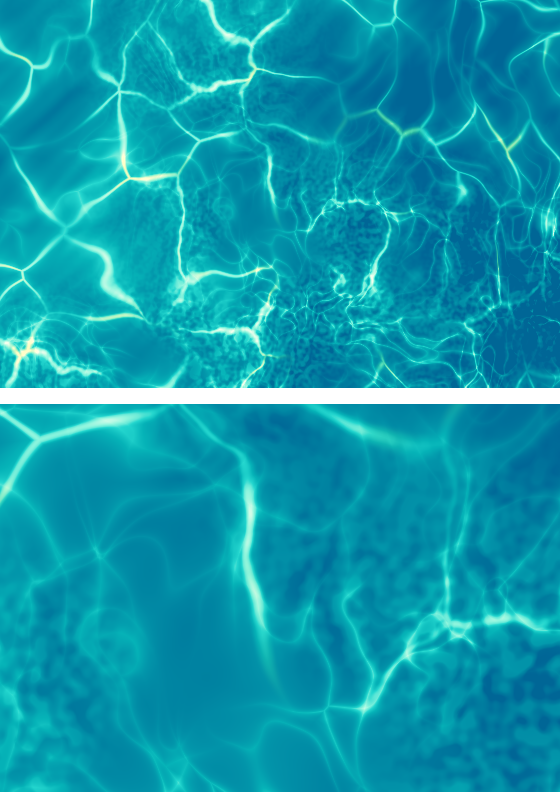
Top, the full canvas; bottom, a detail of the centre.
Reproduce this texture procedurally as a WebGL 2 fragment shader.

```glsl
#version 300 es
precision highp float;

#define CELLS 4.7          // caustic cells per canvas height
#define WARP 0.09          // bending of the bright lines
#define LINE_WIDTH 0.055   // widest line core, in cells
#define LINE_GAIN 2.1
#define GLOW_GAIN 2.2
#define GLOW_FALLOFF 8.0
#define FILAMENT_GAIN 3.0
#define RIPPLE_GAIN 0.9
#define STREAK_GAIN 0.6
#define SHALLOW 1.35       // base tone on the left
#define DEEP 0.0           // base tone on the right
#define GLINT vec2(0.98, 0.43)

uniform vec2 u_resolution;
out vec4 fragColor;

const vec3 WATER[7] = vec3[7](
    vec3(0.00, 0.40, 0.59), vec3(0.00, 0.51, 0.63), vec3(0.01, 0.59, 0.67),
    vec3(0.02, 0.70, 0.72), vec3(0.14, 0.84, 0.81), vec3(0.56, 0.96, 0.87),
    vec3(0.95, 1.00, 0.93));

vec2 hash2(vec2 c) {
    vec3 s = fract(c.xyx * vec3(0.1031, 0.1030, 0.0973));
    s += dot(s, s.yzx + 33.33);
    return fract((s.xx + s.yz) * s.zy);
}

float cornerSlope(vec2 cell, vec2 corner, vec2 f) {
    float a = 6.2832 * hash2(cell + corner).x;
    return dot(vec2(cos(a), sin(a)), f - corner);
}

// Gradient noise, roughly -1 to 1
float noise(vec2 p) {
    vec2 i = floor(p), f = p - i;
    vec2 u = f * f * f * (f * (f * 6.0 - 15.0) + 10.0);
    float low = mix(cornerSlope(i, vec2(0, 0), f), cornerSlope(i, vec2(1, 0), f), u.x);
    float high = mix(cornerSlope(i, vec2(0, 1), f), cornerSlope(i, vec2(1, 1), f), u.x);
    return 1.4 * mix(low, high, u.y);
}

vec2 noise2(vec2 p) { return vec2(noise(p), noise(p + vec2(37.2, 91.7))); }

// Distance to the nearest border between Voronoi cells
float cellBorder(vec2 p) {
    vec2 i = floor(p), f = p - i, nearest = vec2(0), home = vec2(0);
    float best = 8.0, border = 8.0;
    for (int y = -1; y <= 1; y++)
        for (int x = -1; x <= 1; x++) {
            vec2 g = vec2(x, y), r = g + hash2(i + g) - f;
            if (dot(r, r) < best) { best = dot(r, r); nearest = r; home = g; }
        }
    for (int y = -2; y <= 2; y++)
        for (int x = -2; x <= 2; x++) {
            vec2 g = home + vec2(x, y), r = g + hash2(i + g) - f, gap = r - nearest;
            if (dot(gap, gap) > 1e-5)
                border = min(border, dot(0.5 * (nearest + r), normalize(gap)));
        }
    return border;
}

vec3 waterColor(float level) {
    float t = clamp(level, 0.0, 5.999);
    int i = int(t);
    return mix(WATER[i], WATER[i + 1], fract(t));
}

void main() {
    vec2 p = gl_FragCoord.xy / u_resolution.y;
    float aspect = u_resolution.x / u_resolution.y, across = p.x / aspect;

    // Regions of broken water
    float patches = noise(p * 2.6 + 3.0);
    float rough = smoothstep(0.68, 0.38, p.y + 0.15 * patches)
                * smoothstep(0.34, 0.55, across + 0.1 * patches);
    float band = exp(-pow((across - 0.4 + 0.12 * (p.y - 0.5)) / 0.16, 2.0));
    float corner = smoothstep(0.32, 0.08, p.y);
    float choppy = clamp(0.75 * band + rough + 0.8 * corner, 0.0, 1.0)
                 * smoothstep(-0.5, 0.2, noise(p * 4.0 + 19.0));

    // Warped coordinates, with tighter cells to the right
    vec2 bend = WARP * noise2(p * 3.0) + 0.3 * WARP * noise2(p * 9.0 + 5.0);
    vec2 q = p + bend + 0.012 * choppy * noise2(p * 27.0);
    vec2 cells = CELLS * vec2(q.x * (0.75 + 0.32 * q.x), q.y) + 11.0;

    // Main caustic lines, their glow, and fainter lines crossing the cells
    float border = cellBorder(cells);
    float strength = smoothstep(-0.5, 0.25, noise(p * 4.2 + 7.0));
    float width = LINE_WIDTH * mix(0.35, 1.0, smoothstep(-0.4, 0.5, noise(p * 7.0 + 31.0)));
    float line = strength * (1.0 - smoothstep(0.1 * width, width + CELLS / u_resolution.y, border));
    float glow = mix(0.45, 1.0, strength) * exp(-GLOW_FALLOFF * border);
    float veil = exp(-14.0 * cellBorder(cells * vec2(1.3, 1.7) + bend * 6.0 + 70.0))
               * smoothstep(-0.25, 0.4, noise(p * 4.5 + 61.0));

    // Filaments, small pebbled ripples and slanting streaks
    vec2 torn = q + 0.014 * noise2(p * 17.0);
    float net = exp(-20.0 * cellBorder(torn * CELLS * vec2(2.5, 2.1) + 40.0));
    float threads = exp(-abs(noise(torn * vec2(15.0, 12.0))) / 0.07);
    float filaments = max(rough, 0.4 * max(band, corner)) * (0.8 * net + 0.75 * threads)
                    * smoothstep(-0.6, 0.35, noise(p * 7.0 + 13.0));
    float pebbles = noise(torn * vec2(52.0, 38.0)) + 0.7 * noise(p * 85.0);
    float ripples = choppy * (smoothstep(-0.1, 0.5, pebbles) - smoothstep(0.0, 0.6, -pebbles));
    vec2 slant = vec2(p.x + p.y, p.y - p.x) * 0.7071;
    float streaks = noise(slant * vec2(5.0, 28.0) + 2.0 * bend) * (1.0 - rough);

    // Total brightness, eased at the top
    float level = mix(SHALLOW, DEEP, smoothstep(0.4, 0.85, across + 0.1 * patches));
    level += noise(p * 2.1 + 23.0) + 0.75 * noise(q * 4.5) + 0.5 * band * p.y - 0.35 * rough;
    level += GLOW_GAIN * glow + LINE_GAIN * line + 1.5 * veil + FILAMENT_GAIN * filaments;
    level += RIPPLE_GAIN * ripples + STREAK_GAIN * streaks;
    level -= 0.5 * max(level - 4.6, 0.0);
    vec2 toGlint = p - GLINT * vec2(aspect, 1.0) + 0.1 * bend;
    level += 4.0 * exp(-1400.0 * dot(toGlint, toGlint));

    // Warm fringes on some lines
    float warmth = line * smoothstep(0.2, 0.7, noise(p * 8.0 + 53.0));
    fragColor = vec4(waterColor(level) + warmth * vec3(0.2, 0.0, -0.15), 1.0);
}
```
